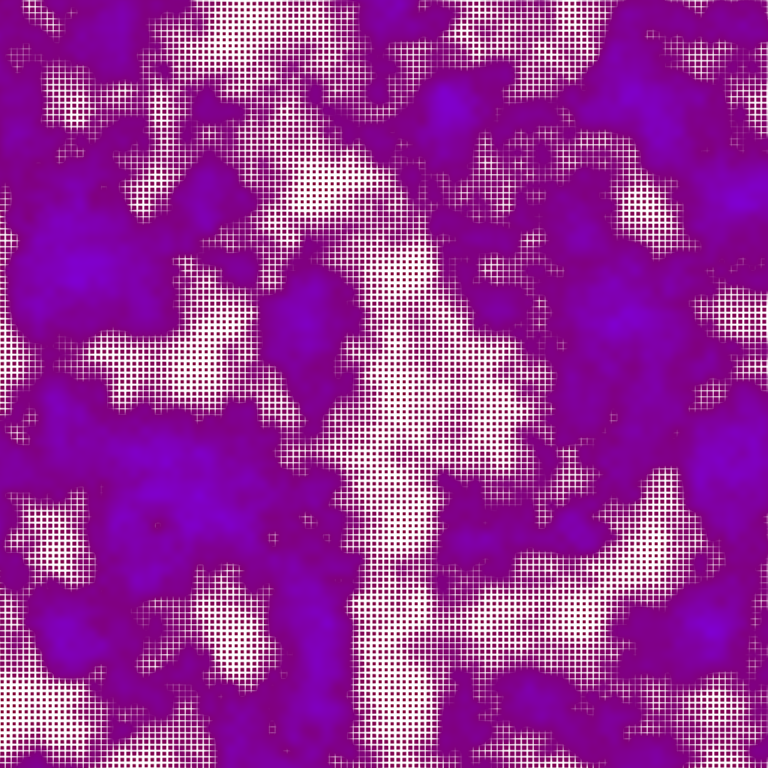
Give the GLSL for this texture, as a Shadertoy shader.

```glsl
// Violet clouds broken open by a fine white mesh.
// Layered value noise sets the blue tint everywhere; where it rises above
// zero, a square grid of white lines appears and thickens with the noise.

const float MESH_CELLS   = 128.0;  // mesh cells across the canvas
const float MESH_PHASE   = 0.125;  // shift of the mesh, in cells
const float CLOUD_CELLS  = 9.0;    // coarsest noise cells across the canvas
const int   OCTAVES      = 4;
const float PERSISTENCE  = 0.56;   // strength of each finer octave
const float CLOUD_GAIN   = 0.98;   // contrast of the clouds
const float CLOUD_BIAS   = 0.1;    // higher gives more mesh
const float PEAK_SQUEEZE = 0.9;    // flattening of the highest noise
const float LINE_GROWTH  = 1.25;   // line width in cells per unit of level
const float MAX_LINE     = 0.5;    // widest line, in cells
const float EDGE_PIXELS  = 1.5;    // softness of the line edges
const float VIOLET_SWING = 0.5;    // blue gained in the hollows
const float WINE_SWING   = 0.7;    // blue lost on the peaks
const vec3  PURPLE       = vec3(0.5, 0.0, 0.5);
const vec3  MESH_WHITE   = vec3(1.0);

// Integer hash of a lattice point, from -1 to 1
float hash(ivec2 cell, int layer) {
    uint h = uint(cell.x) * 1597u + uint(cell.y) * 51749u + uint(layer) * 7919u + 37u;
    h = (h ^ (h >> 15)) * 73244475u;
    h = (h ^ (h >> 13)) * 73244475u;
    h ^= h >> 16;
    return float(h & 65535u) / 32767.5 - 1.0;
}

// Smooth value noise on a square lattice
float valueNoise(vec2 p, int layer) {
    ivec2 cell = ivec2(floor(p));
    vec2 t = fract(p);
    t = t * t * (3.0 - 2.0 * t);
    float low  = mix(hash(cell, layer), hash(cell + ivec2(1, 0), layer), t.x);
    float high = mix(hash(cell + ivec2(0, 1), layer), hash(cell + ivec2(1, 1), layer), t.x);
    return mix(low, high, t.y);
}

// Sum of octaves, each twice as fine and weaker than the last
float clouds(vec2 uv) {
    float sum = 0.0, strength = 0.5, scale = CLOUD_CELLS;
    for (int i = 0; i < OCTAVES; i++) {
        sum += strength * valueNoise(uv * scale + 0.37, i);
        strength *= PERSISTENCE;
        scale *= 2.0;
    }
    float level = sum * CLOUD_GAIN + CLOUD_BIAS;
    return level / (1.0 + PEAK_SQUEEZE * max(level, 0.0));
}

// White coverage of the mesh for a given line width
float mesh(vec2 uv, float lineWidth, float edge) {
    vec2 fromCentre = abs(fract(uv * MESH_CELLS + MESH_PHASE) - 0.5);
    vec2 fromLine = 0.5 - fromCentre;
    // Overlap of the soft sample window with the line, on each axis
    vec2 upper = min(fromLine + 0.5 * edge, vec2(0.5 * lineWidth));
    vec2 lower = max(fromLine - 0.5 * edge, vec2(-0.5 * lineWidth));
    vec2 cover = clamp((upper - lower) / edge, 0.0, 1.0);
    return 1.0 - (1.0 - cover.x) * (1.0 - cover.y);
}

void mainImage(out vec4 fragColor, in vec2 fragCoord) {
    float canvas = min(iResolution.x, iResolution.y);
    vec2 uv = fragCoord / canvas;
    float edge = min(EDGE_PIXELS * MESH_CELLS / canvas, 1.0);

    // Violet in the hollows, wine red on the peaks
    float level = clouds(uv);
    float swing = level > 0.0 ? WINE_SWING : VIOLET_SWING;
    vec3 ground = PURPLE - vec3(0.0, 0.0, swing * level);

    float lineWidth = clamp(level * LINE_GROWTH, 0.0, MAX_LINE);
    vec3 color = mix(ground, MESH_WHITE, mesh(uv, lineWidth, edge));
    fragColor = vec4(clamp(color, 0.0, 1.0), 1.0);
}
```
